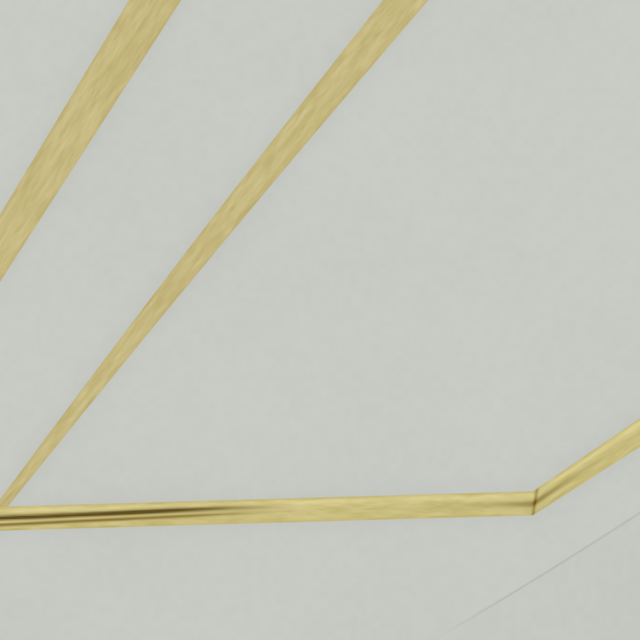
Give the GLSL for this texture, as a Shadertoy shader.

```glsl
float hash(vec2 p) {
    vec3 q = fract(vec3(p.xyx) * 0.1031);
    q += dot(q, q.yzx + 33.33);
    return fract((q.x + q.y) * q.z);
}

float noise(vec2 p) {
    vec2 cell = floor(p), f = fract(p);
    f = f * f * (3.0 - 2.0 * f);
    return mix(mix(hash(cell), hash(cell + vec2(1, 0)), f.x),
               mix(hash(cell + vec2(0, 1)), hash(cell + vec2(1, 1)), f.x), f.y);
}

float fbm(vec2 p) {
    float sum = 0.0, weight = 0.5;
    for (int i = 0; i < 4; i++) {
        sum += weight * noise(p);
        p = p * 2.03 + 17.1;
        weight *= 0.5;
    }
    return sum;
}

// Signed distance to the line a-b, positive on its right side
float lineSide(vec2 p, vec2 a, vec2 b) {
    vec2 dir = normalize(b - a);
    return dot(p - a, vec2(dir.y, -dir.x));
}

// Distances inward from the left and right edges of a tapered strip
vec2 stripEdges(vec2 p, vec2 leftA, vec2 leftB, vec2 rightA, vec2 rightB) {
    return vec2(lineSide(p, leftA, leftB), -lineSide(p, rightA, rightB));
}

float coverage(float d, float blur) {
    return smoothstep(-blur, blur, d);
}

// Brushed gold with grain drawn out along the strip
vec3 brushedGold(vec2 p, vec2 dir, vec3 base) {
    vec2 q = vec2(dot(p, dir), dot(p, vec2(-dir.y, dir.x)));
    float grain = fbm(q * vec2(32.0, 170.0) + 40.0) - 0.47;
    float fleck = noise(q * vec2(65.0, 260.0) + 90.0) - 0.5;
    return base + grain * vec3(0.10, 0.10, 0.13) + fleck * vec3(0.025, 0.025, 0.04);
}

vec3 layStrip(vec3 under, vec3 gold, vec2 edges, float blur) {
    float inside = min(edges.x, edges.y);
    under -= 0.018 * exp(-abs(inside) * 65.0);
    gold -= vec3(0.04, 0.045, 0.07) * exp(-max(inside, 0.0) * 420.0);
    return mix(under, gold, coverage(inside, blur));
}

// Soft horizontal streak around a given height
float streak(float y, float centre, float width) {
    float t = (y - centre) / width;
    return exp(-t * t);
}

vec3 wallColor(vec2 p) {
    vec3 color = vec3(0.782, 0.789, 0.767);
    color += (fbm(p * 5.0) - 0.47) * 0.016;
    color += (fbm(p * 85.0) - 0.47) * 0.018;
    return color + 0.006 * (p.y - 0.5);
}

// Faint fold in the lower right corner
vec3 addCrease(vec3 color, vec2 p, float blur) {
    float t = (p.x - 0.677) / 0.323;
    float d = p.y - 0.199 * t + 0.012 * t * (1.0 - t);
    float fade = smoothstep(-0.05, 0.35, t);
    color -= 0.006 * fade * coverage(-d, 0.004);
    return color - 0.055 * fade * streak(d, 0.0, 0.0015 + blur * 0.4);
}

// Polished dark reflections that fade out to the right
vec3 addReflections(vec3 color, vec2 p, float v) {
    float fade = 1.0 - smoothstep(0.2, 0.49, p.x);
    float wobble = 0.05 * (noise(vec2(p.x * 14.0, 3.0)) - 0.5);
    float upper = streak(v, 0.51 + 0.4 * p.x + wobble, 0.115);
    float lower = streak(v, 0.23 + 0.55 * p.x, 0.075);
    float shine = streak(v, 0.37 + 0.45 * p.x, 0.06);
    float fine = 0.75 + 0.5 * noise(vec2(p.x * 9.0, v * 22.0));
    color = mix(color, vec3(0.34, 0.27, 0.10), clamp(upper * fade * fine, 0.0, 0.92));
    color = mix(color, vec3(0.48, 0.39, 0.16), clamp(lower * fade * fine * 0.75, 0.0, 1.0));
    return mix(color, vec3(0.88, 0.83, 0.59), shine * fade * 0.45);
}

void mainImage(out vec4 fragColor, in vec2 fragCoord) {
    vec2 p = fragCoord / iResolution.xy;
    float blur = max(1.0 / iResolution.y, 0.0012);
    vec3 satin = vec3(0.775, 0.722, 0.505);
    vec3 polished = vec3(0.79, 0.742, 0.50);

    vec3 color = addCrease(wallColor(p), p, blur);

    // Two diagonal strips, the second slightly bowed
    vec2 edges = stripEdges(p, vec2(0.0, 0.664), vec2(0.202, 1.0),
                               vec2(0.0, 0.560), vec2(0.283, 1.0));
    color = layStrip(color, brushedGold(p, normalize(vec2(0.58, 0.90)), satin), edges, blur);

    vec2 bowed = p + vec2(0.006 * sin(3.14159 * clamp((p.y - 0.21) / 0.79, 0.0, 1.0)), 0.0);
    edges = stripEdges(bowed, vec2(0.0, 0.219), vec2(0.599, 1.0),
                              vec2(0.013, 0.210), vec2(0.669, 1.0));
    color = layStrip(color, brushedGold(p, normalize(vec2(0.63, 0.78)), satin), edges, blur);

    // Lower strip, bent upward at the joint
    float jointX = 0.833;
    float run = max(p.x - jointX, 0.0);
    float level = min(p.x, jointX) * 0.029;
    float top = 0.208 + level + run * 0.683;
    float bottom = 0.171 + level + run * 0.641;
    float v = (p.y - bottom) / (top - bottom);
    bool onArm = p.x > jointX;
    vec2 dir = onArm ? normalize(vec2(1.0, 0.66)) : normalize(vec2(1.0, 0.029));
    vec3 gold = brushedGold(p, dir, polished);
    gold = addReflections(gold, p, v);

    // Bevels and shaded fold at the joint
    float nearJoint = exp(-abs(p.x - jointX) * 14.0);
    gold -= vec3(0.20, 0.21, 0.20) * nearJoint * streak(v, 0.48, 0.13);
    gold -= vec3(0.16, 0.17, 0.17) * streak(p.x, jointX + 0.006 * v, 0.003);
    gold += 0.05 * streak(v, 0.82, 0.12);
    edges = vec2(top - p.y, p.y - bottom) * dir.x;
    color = layStrip(color, gold, edges, blur);

    fragColor = vec4(clamp(color, 0.0, 1.0), 1.0);
}
```
